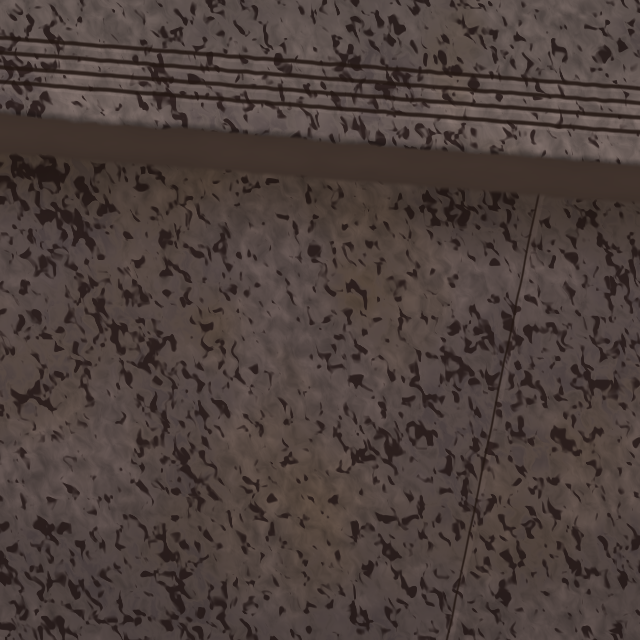
A WebGL 2 fragment shader for this texture:

```glsl
#version 300 es
precision highp float;
uniform vec2 u_resolution;
out vec4 fragColor;

#define SLOPE 0.0795
#define GROOVE_TOP 0.941
#define GROOVE_STEP 0.0228
#define GROOVE_HALF 0.0027
#define TREAD_EDGE 0.821
#define RISER_FOOT 0.761
#define SPECK_LEVEL 0.59
#define SPECK_SOFT 0.17
#define CLUSTERING 0.42

const vec3 STONE = vec3(0.350, 0.299, 0.288);
const vec3 TREAD_STONE = vec3(0.405, 0.354, 0.338);
const vec3 RISER = vec3(0.238, 0.188, 0.164);
const vec3 SPECK = vec3(0.145, 0.098, 0.094);
const vec3 CREVICE = vec3(0.135, 0.090, 0.072);

float hash(vec2 p) {
    vec3 q = fract(vec3(p.xyx) * 0.1031);
    q += dot(q, q.yzx + 33.33);
    return fract((q.x + q.y) * q.z);
}

float noise(vec2 p) {
    vec2 i = floor(p), f = fract(p);
    f = f * f * (3.0 - 2.0 * f);
    return mix(mix(hash(i), hash(i + vec2(1, 0)), f.x),
               mix(hash(i + vec2(0, 1)), hash(i + vec2(1, 1)), f.x), f.y);
}

float fbm(vec2 p) {
    float sum = 0.0, amp = 0.5;
    for (int i = 0; i < 4; i++) {
        sum += amp * noise(p);
        p = mat2(1.6, 1.2, -1.2, 1.6) * p + 17.3;
        amp *= 0.5;
    }
    return sum / 0.9375;
}

// Soft round patch of mineral tint
float patchAt(vec2 p, vec2 centre, float radius) {
    vec2 d = (p - centre) / radius;
    return exp(-dot(d, d));
}

// Speckled granite: mottled base, grey flecks, dark grains
vec3 granite(vec2 p, vec3 base) {
    vec2 warp = vec2(noise(p * 60.0), noise(p * 60.0 + 41.0)) - 0.5;
    vec2 g = p + warp * 0.012;
    g.x += 0.25 * g.y;
    float cluster = fbm(p * 7.0 + 3.0);
    float grain = 0.62 * noise(g * vec2(98.0, 68.0))
                + 0.38 * noise(g * vec2(190.0, 130.0) + 9.0);
    float mottle = fbm(g * vec2(75.0, 55.0) + 70.0);
    float warmth = smoothstep(0.48, 0.72, fbm(p * 5.0 + 21.0)) * 0.45;
    warmth += 0.8 * patchAt(p, vec2(0.33, 0.50), 0.045);
    warmth += 0.7 * patchAt(p, vec2(0.56, 0.545), 0.045);
    warmth += 0.5 * patchAt(p, vec2(0.51, 0.22), 0.10);
    warmth += 0.4 * patchAt(p, vec2(0.90, 0.25), 0.15);

    vec3 col = base * (1.0 + 0.5 * (mottle - 0.5));
    col *= mix(vec3(1.0), vec3(1.0, 0.96, 0.85), min(warmth, 1.0));
    float haze = smoothstep(0.45, 0.70, cluster) * smoothstep(0.40, 0.70, mottle);
    col = mix(col, vec3(0.235, 0.200, 0.208), 0.6 * haze);
    float level = grain + CLUSTERING * (cluster - 0.5);
    float speck = smoothstep(SPECK_LEVEL, SPECK_LEVEL + SPECK_SOFT, level);
    return mix(col, SPECK, 0.88 * speck);
}

void main() {
    vec2 uv = gl_FragCoord.xy / u_resolution;
    float px = 1.0 / min(u_resolution.x, u_resolution.y);
    float h = uv.y + SLOPE * uv.x;

    // Lower slab, shaded beneath the step
    vec3 slab = granite(uv, STONE);
    float shade = smoothstep(RISER_FOOT - 0.14, RISER_FOOT, h);
    slab *= mix(vec3(1.0), vec3(0.80, 0.77, 0.71), shade);
    slab *= 1.0 - 0.09 * smoothstep(0.35, 0.0, uv.y);

    // Slanted joint between slabs
    float seamX = mix(0.699, 0.840, uv.y / 0.6875);
    float seamDist = abs(uv.x - seamX + 0.002 * (noise(uv * 30.0) - 0.5));
    slab *= 1.0 + 0.10 * smoothstep(0.006, 0.003, abs(uv.x - seamX - 0.005));
    slab = mix(slab, CREVICE, 0.88 * (1.0 - smoothstep(0.0015 - px, 0.0015 + px, seamDist)));

    // Plain riser face
    vec3 riser = RISER * (0.97 + 0.07 * fbm(uv * vec2(14.0, 40.0)));
    riser *= 1.0 + 0.06 * sin((h - RISER_FOOT) / (TREAD_EDGE - RISER_FOOT) * 3.1416);
    float foot = RISER_FOOT + 0.003 * (noise(uv * 45.0) - 0.5);
    vec3 col = mix(slab, riser, smoothstep(-0.003 - px, 0.003 + px, h - foot));

    // Tread, brightest near its worn lip
    vec3 tread = granite(uv + vec2(3.7, 1.9), TREAD_STONE);
    tread *= mix(1.04, 0.91, smoothstep(0.84, 1.0, h));

    // Four parallel grooves with lit lower edges
    float index = clamp(round((GROOVE_TOP - h) / GROOVE_STEP), 0.0, 3.0);
    float wobble = 0.0018 * (noise(uv * vec2(70.0, 20.0)) - 0.5);
    float d = h - (GROOVE_TOP - index * GROOVE_STEP) + wobble;
    tread *= 1.0 + 0.10 * smoothstep(0.004, 0.001, abs(d + 0.006));
    float groove = 1.0 - smoothstep(GROOVE_HALF - px, GROOVE_HALF + 1.5 * px, abs(d));
    tread = mix(tread, CREVICE, 0.88 * groove);

    // Ragged lip over the riser
    float lip = h - TREAD_EDGE - 0.010 * (fbm(uv * vec2(28.0, 40.0)) - 0.5);
    tread *= mix(0.68, 1.0, smoothstep(0.0, 0.012, lip));
    col = mix(col, tread, smoothstep(-0.002 - px, 0.002 + px, lip));

    fragColor = vec4(col, 1.0);
}
```
